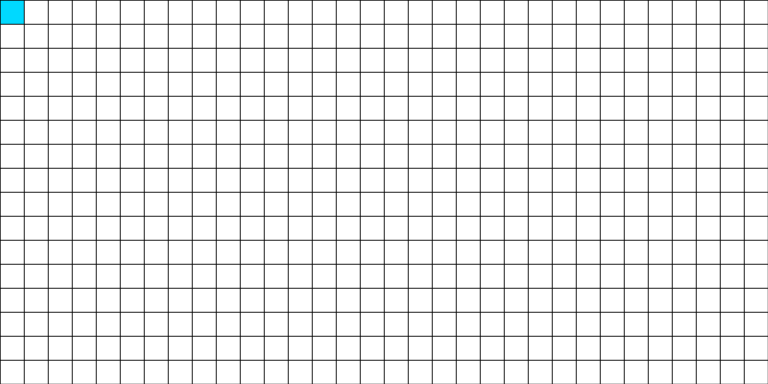
Reproduce this pattern procedurally as a WebGL 1 fragment shader.

```glsl
precision highp float;
// A square grid of thin black rules on white paper, with one cyan cell at top left.
// Each rule is a periodic band in cell units, smoothed by its exact overlap
// with the pixel footprint; the two directions multiply where they cross.

uniform vec2 u_resolution;

const vec2 CELL_COUNT = vec2(32.0, 16.0);  // repeats across and down
const float LINE_WIDTH = 0.0369;           // fraction of a cell
const float LINE_CENTER = 0.0097;          // offset from the cell's top left edges
const vec2 MARKED_CELL = vec2(0.0, 0.0);   // column and row, counted from top left

const vec3 PAPER_COLOR = vec3(1.0);
const vec3 LINE_COLOR = vec3(0.0);
const vec3 MARK_COLOR = vec3(0.0, 0.85, 1.0);

// Share of a pixel covered by the nearest rule, separately for x and y.
vec2 lineCoverage(vec2 cellPos, vec2 pixelSize) {
  vec2 dist = abs(fract(cellPos - LINE_CENTER + 0.5) - 0.5);
  vec2 overlap = (0.5 * (LINE_WIDTH + pixelSize) - dist) / pixelSize;
  return clamp(overlap, vec2(0.0), min(vec2(1.0), LINE_WIDTH / pixelSize));
}

// Share of a pixel covered by one whole cell.
float cellCoverage(vec2 cellPos, vec2 cell, vec2 pixelSize) {
  vec2 dist = abs(cellPos - cell - 0.5);
  vec2 inside = clamp((0.5 - dist) / pixelSize + 0.5, 0.0, 1.0);
  return inside.x * inside.y;
}

void main() {
  // Position in cells, with rows counted downward from the top.
  vec2 uv = gl_FragCoord.xy / u_resolution;
  vec2 cellPos = vec2(uv.x, 1.0 - uv.y) * CELL_COUNT;
  vec2 pixelSize = CELL_COUNT / u_resolution;

  // Paper and the filled cell.
  float mark = cellCoverage(cellPos, MARKED_CELL, pixelSize);
  vec3 color = mix(PAPER_COLOR, MARK_COLOR, mark);

  // Rules on top.
  vec2 rule = lineCoverage(cellPos, pixelSize);
  float ink = 1.0 - (1.0 - rule.x) * (1.0 - rule.y);
  color = mix(color, LINE_COLOR, ink);

  gl_FragColor = vec4(color, 1.0);
}
```
